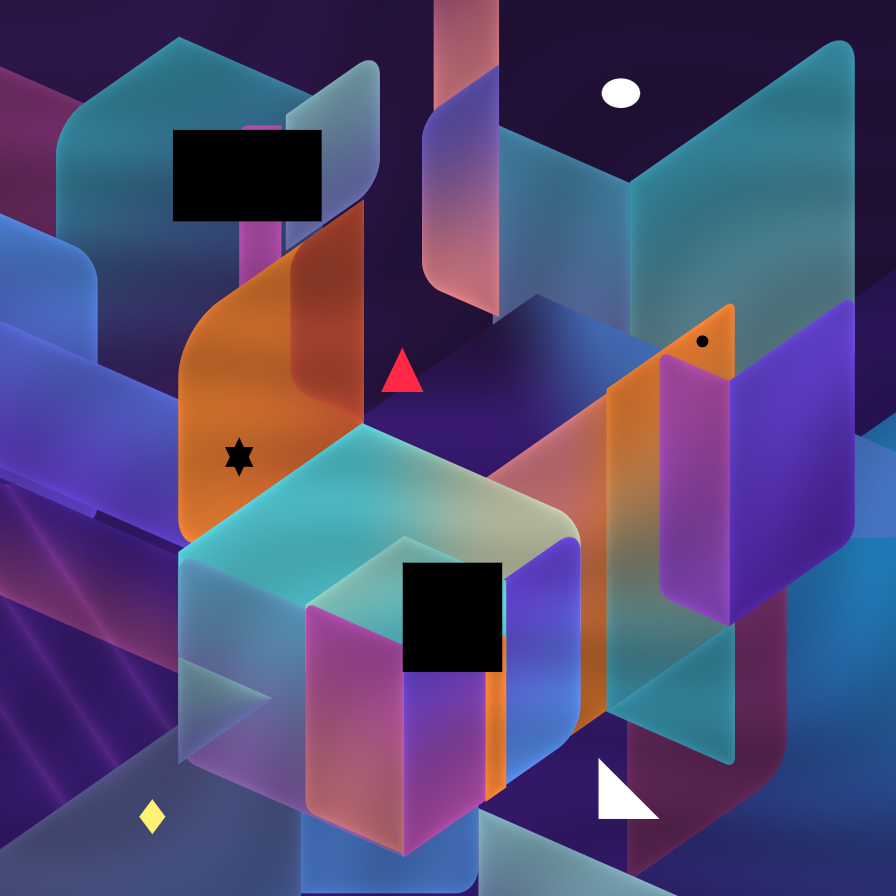
This background is drawn by a WebGL 2 fragment shader. Its source:

```glsl
#version 300 es
precision highp float;
// Overlapping translucent isometric panels and cubes with small flat icons
uniform vec2 u_resolution;
out vec4 outColor;

// Slopes of the low and high panel edges
const float UP = .7, DOWN = -.44;
const vec2 RISE = vec2(UP), FALL = vec2(DOWN), SPLAY = vec2(DOWN, UP);
const vec2 TILT = vec2(0, UP), FLAT = vec2(0);

const vec3 NIGHT = vec3(.14, .07, .23), INDIGO = vec3(.21, .1, .43);
const vec3 VIOLET = vec3(.32, .21, .67), PLUM = vec3(.42, .17, .38);
const vec3 MAGENTA = vec3(.57, .25, .55), PINK = vec3(.72, .41, .44);
const vec3 ORANGE = vec3(.8, .43, .17), RUST = vec3(.62, .25, .17);
const vec3 BLUE = vec3(.26, .43, .72), TEAL = vec3(.18, .47, .55);
const vec3 AQUA = vec3(.28, .68, .72), SAGE = vec3(.42, .57, .62);
const vec3 MIST = vec3(.33, .35, .55), SAND = vec3(.65, .67, .57);

vec2 p;
vec3 c;
float clip = -1.;

// Intersection with a rounded corner
float join(float a, float b, float r) {
  return min(max(a, b), -r) + length(max(vec2(a, b) + r, 0.));
}

// Distance above a sloped line
float above(float x, float y, float slope) {
  return (p.y - y - slope * (p.x - x)) / sqrt(1. + slope * slope);
}

void fill(float d, vec3 color) {
  c = mix(c, color, clamp(.5 - d * u_resolution.y, 0., 1.));
}

// Panel b = left, right, low, high; r > 0 rounds the left side, r < 0 the right
void panel(vec4 b, vec2 slope, float r, vec3 low, vec3 high) {
  float mid = .5 * (b.x + b.y);
  vec2 ends = b.zw + slope * (p.x - b.x);
  float d = max(.85 * max(p.y - ends.y, ends.x - p.y), clip);
  d = join(abs(p.x - mid) - b.y + mid, d, max(0., p.x < mid ? r : -r));
  float t = smoothstep(0., 1., (p.y - ends.x) / max(ends.y - ends.x, .001));
  fill(d, mix(low, high, t) * (1. + .2 * exp(min(d, 0.) * 150.)));
  clip = -1.;
}

float triangle(vec2 q, float h) {
  return max(-q.y, .9 * abs(q.x) + .43 * (q.y - h));
}

void main() {
  p = gl_FragCoord.xy / u_resolution;

  // Dark backdrop with a blue glow at the right
  c = mix(NIGHT * 1.2, NIGHT * .9, smoothstep(.2, .6, p.x));
  c = mix(INDIGO * .9, c, smoothstep(.4, .5, p.y));
  fill(max(above(1., .7, UP), .7 - p.x), INDIGO * .75);
  vec2 g = p - vec2(1.03, .4);
  vec3 glow = mix(INDIGO * .8, vec3(.12, .46, .68), exp(-9. * dot(g, g)));
  fill(max(above(1., .54, UP), .7 - p.x), glow);
  panel(vec4(.7, .878, .015, .4), vec2(UP, 0), -.03, PLUM * .75, PLUM);

  // Upper left block and stepped blue wall
  panel(vec4(-.1, .15, .7, .97), FALL, 0., PLUM * .7, PLUM);
  clip = above(.2, .959, DOWN);
  panel(vec4(.0625, .36, .52, .863), TILT, .03, NIGHT * 1.4, TEAL);
  panel(vec4(.267, .314, .65, .86), FLAT, .01, MAGENTA, MAGENTA);
  panel(vec4(-.1, .109, .5, .806), FALL, -.025, VIOLET, BLUE);
  panel(vec4(-.1, .25, .523, .686), FALL, 0., VIOLET, mix(VIOLET, BLUE, .6));

  // Lower left slope, rays and floor
  panel(vec4(-.1, .25, .38, .511), FALL, 0., MAGENTA * .7, INDIGO);
  for (float i = 0.; i < 3.; i++) {
    float ray = abs(p.y + 1.5 * p.x - .47 + .13 * i);
    c += PLUM * .3 * exp(-ray * 70.) * step(p.y, .46) * step(p.x, .3);
  }
  panel(vec4(-.1, .336, -.3, -.018), TILT, 0., BLUE * .8, MIST * .8);
  panel(vec4(.336, .534, .003, .15), FLAT, -.025, BLUE * .9, BLUE * .9);
  panel(vec4(.534, .76, -.1, .098), FALL, 0., MIST, SAGE);

  // Teal folded wall, column and blue roof
  panel(vec4(.55, .703, .57, .863), vec2(0, DOWN), 0., MIST, mix(MIST, TEAL, .7));
  panel(vec4(.703, .954, .57, .797), TILT, -.035, SAGE * .8, TEAL);
  panel(vec4(.484, .557, .87, 1.1), RISE, 0., PINK, PLUM * .8);
  panel(vec4(.471, .557, .684, .868), SPLAY, .02, PINK, mix(VIOLET, MIST, .5));
  vec3 roof = mix(INDIGO, NIGHT, smoothstep(.5, .65, p.y));
  roof = mix(roof, BLUE, smoothstep(.54, .72, p.x + .4 * (p.y - .6)));
  float gable = max(above(.599, .672, UP), above(.599, .672, DOWN));
  fill(max(gable, .4 - min(p.x, p.y)), roof);

  // Orange panel, shaded inset and pale glass
  vec3 ember = mix(ORANGE, RUST, smoothstep(.2, .5, p.x));
  panel(vec4(.199, .406, .37, .632), RISE, .045, ember, ORANGE * .9);
  panel(vec4(.324, .406, .566, .72), SPLAY, .02, RUST, RUST * .85);
  panel(vec4(.319, .424, .72, .872), RISE, -.025, MIST, SAGE);

  // Right orange wall, green base and violet fin
  vec3 warm = mix(PINK, ORANGE, smoothstep(.62, .72, p.x));
  panel(vec4(.53, .814, .104, .458), RISE, -.03, ORANGE * .8, warm);
  panel(vec4(.677, .82, .206, .566), SPLAY, -.01, TEAL, ORANGE);
  panel(vec4(.677, .82, .206, .206), SPLAY, -.01, TEAL, TEAL);
  panel(vec4(.814, .954, .301, .575), RISE, -.015, INDIGO * 1.3, VIOLET * 1.1);
  panel(vec4(.736, .814, .335, .609), FALL, .012, mix(VIOLET, MAGENTA, .5), MAGENTA);

  // Large cube: lid, faces and wedge
  vec3 lid = mix(AQUA, SAND, smoothstep(.38, .56, p.x));
  clip = above(.406, .527, DOWN);
  panel(vec4(.199, .648, .27, .384), TILT, -.025, lid, lid);
  panel(vec4(.199, .449, .154, .384), FALL, .02, mix(MIST, MAGENTA, .4), mix(MIST, AQUA, .5));
  panel(vec4(.449, .648, .043, .274), RISE, -.025, BLUE * 1.1, VIOLET * 1.1);
  panel(vec4(.199, .303, .147, .267), SPLAY.yx, 0., MIST, SAGE * .9);

  // Inner cube and orange slit
  clip = above(.449, .403, DOWN);
  panel(vec4(.341, .565, .25, .325), TILT, 0., AQUA, mix(AQUA, SAND, .5));
  panel(vec4(.341, .451, .095, .328), FALL, .01, PINK * .9, MAGENTA);
  panel(vec4(.451, .542, .043, .277), RISE, 0., MAGENTA, VIOLET);
  panel(vec4(.542, .565, .105, .29), vec2(UP, 0), 0., ORANGE, ORANGE);

  // Brushed light
  c *= 1. + .05 * sin(40. * (p.y - .5 * p.x) + 4. * sin(7. * (p.x + p.y)));

  // Flat icons
  vec3 black = vec3(0), white = vec3(1);
  fill(max(abs(p.x - .276) - .083, abs(p.y - .804) - .051), black);
  fill(max(abs(p.x - .505) - .0555, abs(p.y - .311) - .061), black);
  vec2 star = p - vec2(.267, .49);
  for (float s = -1.; s < 2.; s += 2.)
    fill(triangle(vec2(star.x, s * star.y + .011), .033), black);
  fill(triangle(p - vec2(.449, .5625), .0495), vec3(1, .16, .27));
  fill(length((p - vec2(.693, .896)) * vec2(.77, 1)) - .0165, white);
  fill(length(p - vec2(.784, .619)) - .0066, black);
  fill(.8 * abs(p.x - .17) + .6 * abs(p.y - .0885) - .0117, vec3(1, .95, .45));
  fill(max(max(.668 - p.x, .086 - p.y), .7 * (p.x + p.y - .822)), white);
  outColor = vec4(c, 1);
}
```
